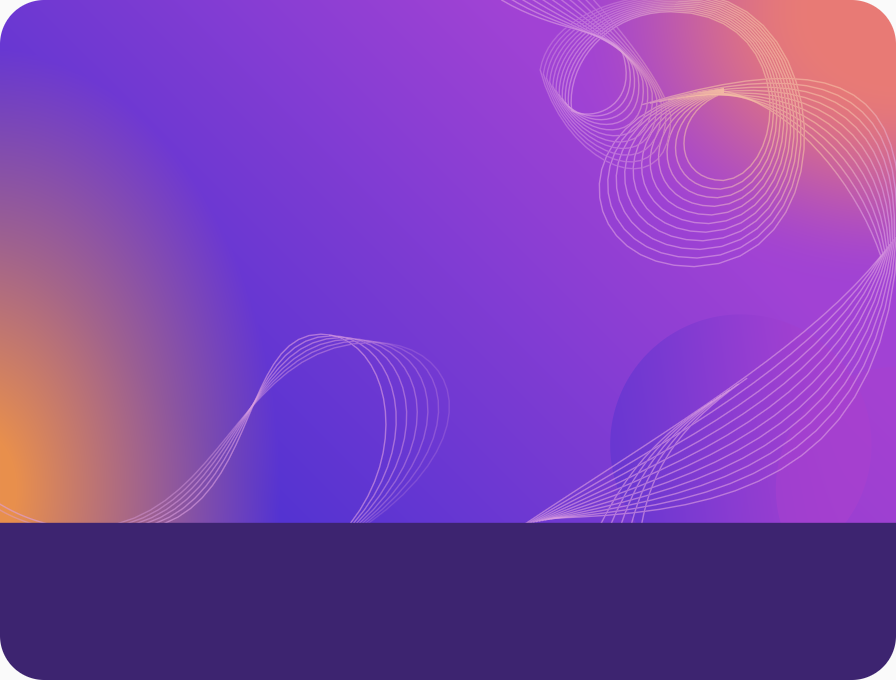
Reproduce this background procedurally as a WebGL 2 fragment shader.

```glsl
#version 300 es
precision highp float;
// Violet card with warm corner glows, flowing line ribbons and a dark footer band.
uniform vec2 u_resolution;
out vec4 outColor;

// Layout in canvas units, y running down from the top edge
const vec2 CANVAS = vec2(7.68, 5.84);
const float FOOTER_TOP = 4.49;
const float CORNER_RADIUS = 0.38;
const float LINE_HALF_WIDTH = 0.006;
const float LINE_OPACITY = 0.62;
const int SEGMENTS = 18;

const vec3 BLUE = vec3(0.33, 0.20, 0.82);
const vec3 PURPLE = vec3(0.63, 0.26, 0.83);
const vec3 MAGENTA = vec3(0.66, 0.25, 0.81);
const vec3 ORANGE = vec3(0.91, 0.56, 0.30);
const vec3 CORAL = vec3(0.91, 0.48, 0.46);
const vec3 FOOTER = vec3(0.24, 0.14, 0.44);
const vec3 LILAC = vec3(0.86, 0.62, 0.88);
const vec3 PEACH = vec3(0.96, 0.75, 0.64);
const vec3 PAGE = vec3(0.98);

float segmentDistance(vec2 p, vec2 a, vec2 b) {
  vec2 ab = b - a;
  float h = clamp(dot(p - a, ab) / max(dot(ab, ab), 1e-6), 0.0, 1.0);
  return length(p - a - ab * h);
}

vec2 bezier(mat4x2 c, float t) {
  float u = 1.0 - t;
  return c * vec4(u * u * u, 3.0 * u * u * t, 3.0 * u * t * t, t * t * t);
}

// Coverage of a fan of curves blended from one cubic to another
float ribbon(vec2 p, float px, mat4x2 first, mat4x2 last, int count, float fade) {
  vec2 lo = min(first[0], last[0]), hi = max(first[0], last[0]);
  for (int i = 1; i < 4; i++) {
    lo = min(lo, min(first[i], last[i]));
    hi = max(hi, max(first[i], last[i]));
  }
  if (any(lessThan(p, lo - 0.05)) || any(greaterThan(p, hi + 0.05))) return 0.0;
  float clear = 1.0;
  for (int i = 0; i < count; i++) {
    float s = float(i) / float(count - 1);
    mat4x2 curve = first * (1.0 - s) + last * s;
    vec2 previous = curve[0];
    float d = 1e3;
    for (int k = 1; k <= SEGMENTS; k++) {
      vec2 next = bezier(curve, float(k) / float(SEGMENTS));
      d = min(d, segmentDistance(p, previous, next));
      previous = next;
    }
    float cover = clamp((LINE_HALF_WIDTH - d) / px + 0.5, 0.0, 1.0);
    clear *= 1.0 - cover * LINE_OPACITY * (1.0 - fade * s);
  }
  return 1.0 - clear;
}

float glow(vec2 p, vec2 center, vec2 radius) {
  return clamp(1.0 - length((p - center) / radius), 0.0, 1.0);
}

float disc(vec2 p, vec2 center, float radius, float px) {
  return clamp((radius - length(p - center)) / px + 0.5, 0.0, 1.0);
}

float lowerLeftWave(vec2 p, float px) {
  float a = ribbon(p, px, mat4x2(1.4, 4.5, 2.2, 4.2, 2.1, 2.87, 2.75, 2.87),
    mat4x2(1.0, 4.5, 1.95, 4.25, 2.1, 2.95, 3.2, 2.94), 6, 0.3);
  a = max(a, ribbon(p, px, mat4x2(2.75, 2.87, 3.3, 2.87, 3.55, 3.8, 3.0, 4.5),
    mat4x2(3.2, 2.94, 3.95, 2.95, 4.2, 3.75, 3.15, 4.5), 7, 0.65));
  return max(a, ribbon(p, px, mat4x2(0, 4.33, 0.15, 4.42, 0.3, 4.48, 0.5, 4.52),
    mat4x2(0, 4.38, 0.1, 4.44, 0.25, 4.5, 0.4, 4.53), 2, 0.3));
}

float rightSweep(vec2 p, float px) {
  float a = ribbon(p, px, mat4x2(6.2, 0.78, 6.8, 0.9, 7.35, 1.6, 7.55, 2.2),
    mat4x2(5.5, 0.9, 7.0, 0.45, 7.8, 0.6, 7.7, 2.0), 10, 0.0);
  a = max(a, ribbon(p, px, mat4x2(7.55, 2.2, 6.9, 3.0, 5.7, 3.7, 4.5, 4.5),
    mat4x2(7.7, 2.0, 7.6, 4.2, 6.1, 4.4, 4.75, 4.45), 11, 0.0));
  return max(a, ribbon(p, px, mat4x2(6.4, 3.25, 5.9, 3.6, 5.6, 3.95, 5.5, 4.5),
    mat4x2(6.1, 3.45, 5.7, 3.7, 5.4, 4.0, 5.15, 4.5), 5, 0.0));
}

float upperCoil(vec2 p, float px) {
  float a = ribbon(p, px, mat4x2(6.2, 0.8, 5.75, 0.95, 5.75, 1.55, 6.2, 1.55),
    mat4x2(6.2, 0.76, 4.8, 0.9, 4.85, 2.29, 5.95, 2.29), 11, 0.0);
  a = max(a, ribbon(p, px, mat4x2(6.2, 1.55, 6.75, 1.5, 6.85, 0.1, 5.75, 0.1),
    mat4x2(5.95, 2.29, 7.3, 2.25, 7.15, -0.1, 5.85, -0.05), 11, 0.0));
  a = max(a, ribbon(p, px, mat4x2(5.75, 0.1, 5.2, 0.1, 4.85, 0.55, 4.9, 0.95),
    mat4x2(5.85, -0.05, 5.2, -0.05, 4.7, 0.2, 4.63, 0.6), 11, 0.4));
  a = max(a, ribbon(p, px, mat4x2(4.9, 0.95, 5.1, 1.05, 5.45, 0.9, 5.35, 0.5),
    mat4x2(4.63, 0.6, 4.85, 1.45, 5.75, 1.8, 5.75, 1.0), 11, 0.3));
  return max(a, ribbon(p, px, mat4x2(5.35, 0.5, 5.3, 0.25, 4.8, 0.3, 4.3, 0),
    mat4x2(5.75, 1.0, 5.7, 0.7, 5.2, 0.1, 4.9, -0.2), 11, 0.3));
}

void main() {
  vec2 uv = gl_FragCoord.xy / u_resolution;
  vec2 p = vec2(uv.x, 1.0 - uv.y) * CANVAS;
  float px = CANVAS.y / u_resolution.y;

  // Diagonal ground, faint discs and corner glows
  vec3 color = mix(BLUE, PURPLE, clamp((p.x - p.y + 2.0) / 6.3, 0.0, 1.0));
  vec3 discColor = mix(BLUE, MAGENTA, smoothstep(4.7, 7.3, p.x));
  color = mix(color, discColor, 0.65 * disc(p, vec2(6.35, 3.82), 1.12, px));
  color = mix(color, MAGENTA, 0.5 * disc(p, vec2(7.7, 4.2), 1.05, px));
  color = mix(color, ORANGE, min(1.0, 1.15 * glow(p, vec2(-0.2, 4.2), vec2(2.6, 3.8))));
  color = mix(color, CORAL, smoothstep(0.0, 0.75, glow(p, vec2(7.7, 0.1), vec2(2.9, 2.4))));

  // Line ribbons, warmer near the upper right
  float lines = max(lowerLeftWave(p, px), max(rightSweep(p, px), upperCoil(p, px)));
  float warmth = smoothstep(0.0, 0.6, glow(p, vec2(6.6, 0.7), vec2(1.5)));
  color = mix(color, mix(LILAC, PEACH, warmth), lines);

  // Footer and rounded card edge
  color = mix(color, FOOTER, clamp((p.y - FOOTER_TOP) / px + 0.5, 0.0, 1.0));
  vec2 q = abs(p - 0.5 * CANVAS) - 0.5 * CANVAS + CORNER_RADIUS;
  float edge = length(max(q, 0.0)) - CORNER_RADIUS;
  outColor = vec4(mix(color, PAGE, clamp(edge / px + 0.5, 0.0, 1.0)), 1.0);
}
```
